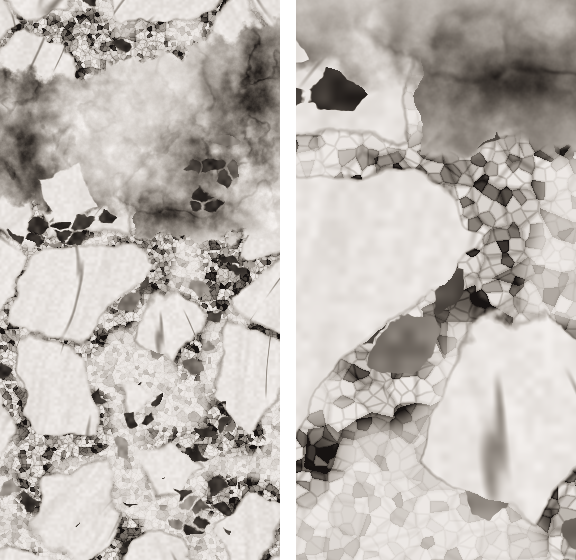
Left, the full canvas; right, a detail of the centre.
This texture is drawn by a Shadertoy shader. Its source:

```glsl
const vec3 INK = vec3(0.09, 0.075, 0.07);
const vec3 CHALK = vec3(0.955, 0.94, 0.93);
const vec3 WARMTH = vec3(0.0, 0.014, 0.036);
const float SLAB_SCALE = 2.7;
const float SHARD_SCALE = 17.0;
const float GRAIN_SCALE = 27.0;
const float SEAM = 0.012;
const float HATCH_DEPTH = 0.09;
const float CRACK_DEPTH = 0.38;

// Soft spots: centre xy, radius zw, in canvas widths
const vec4 STAINS[5] = vec4[5](
    vec4(0.06, 1.47, 0.22, 0.27), vec4(0.95, 1.72, 0.20, 0.26),
    vec4(0.45, 1.23, 0.38, 0.08), vec4(0.78, 1.43, 0.24, 0.14),
    vec4(0.10, 1.77, 0.25, 0.09));
const vec4 RUBBLE[5] = vec4[5](
    vec4(0.80, 0.40, 0.36, 0.24), vec4(0.42, 0.78, 0.10, 0.20),
    vec4(0.74, 1.14, 0.16, 0.20), vec4(0.50, 1.82, 0.32, 0.10),
    vec4(0.12, 0.25, 0.22, 0.16));
const vec4 CLUSTERS[5] = vec4[5](
    vec4(0.74, 1.06, 0.09, 0.11), vec4(0.73, 1.30, 0.12, 0.10),
    vec4(0.66, 0.50, 0.13, 0.12), vec4(0.55, 0.17, 0.50, 0.09),
    vec4(0.22, 1.18, 0.18, 0.06));

vec2 hash2(vec2 p) {
    vec3 q = fract(p.xyx * vec3(0.1031, 0.1030, 0.0973));
    q += dot(q, q.yzx + 33.33);
    return fract((q.xx + q.yz) * q.zy);
}

float noise(vec2 p) {
    vec2 i = floor(p), f = fract(p);
    f = f * f * (3.0 - 2.0 * f);
    float low = mix(hash2(i).x, hash2(i + vec2(1, 0)).x, f.x);
    float high = mix(hash2(i + vec2(0, 1)).x, hash2(i + vec2(1, 1)).x, f.x);
    return mix(low, high, f.y);
}

float fbm(vec2 p) {
    float sum = 0.0, amp = 0.52;
    for (int i = 0; i < 5; i++) {
        sum += amp * noise(p);
        p = mat2(1.6, 1.2, -1.2, 1.6) * p + 7.3;
        amp *= 0.5;
    }
    return sum;
}

// Voronoi: x = distance to the cell border, yz = random pair of the cell
vec3 cells(vec2 p) {
    vec2 base = floor(p), f = fract(p), nearId = vec2(0), nearSite = vec2(9);
    for (int y = -1; y <= 1; y++)
    for (int x = -1; x <= 1; x++) {
        vec2 id = vec2(x, y), site = id + hash2(base + id) - f;
        if (dot(site, site) < dot(nearSite, nearSite)) { nearSite = site; nearId = id; }
    }
    float border = 9.0;
    for (int y = -2; y <= 2; y++)
    for (int x = -2; x <= 2; x++) {
        vec2 id = nearId + vec2(x, y), site = id + hash2(base + id) - f;
        vec2 gap = site - nearSite;
        if (dot(gap, gap) > 1e-5)
            border = min(border, dot(0.5 * (site + nearSite), normalize(gap)));
    }
    return vec3(border, hash2(base + nearId + 51.7));
}

float spots(vec4 list[5], vec2 p) {
    float sum = 0.0;
    for (int i = 0; i < 5; i++) {
        vec2 d = (p - list[i].xy) / list[i].zw;
        sum += exp(-dot(d, d));
    }
    return sum;
}

// Pale stone with hatching and cracks along a direction of its own
float slabTone(vec2 p, vec2 seed) {
    float angle = mix(-0.9, 0.5, seed.x);
    vec2 q = mat2(cos(angle), -sin(angle), sin(angle), cos(angle)) * p + seed * 20.0;
    q.x += 0.03 * noise(q * 6.0);
    float hatch = noise(q * vec2(65.0, 6.0)) * noise(q * vec2(24.0, 3.0) + 4.0);
    float crack = smoothstep(0.05, 0.0, abs(noise(q * vec2(13.0, 2.2)) - 0.5));
    crack *= smoothstep(0.48, 0.75, noise(p * 6.0 + seed * 9.0));
    return 1.0 - HATCH_DEPTH * hatch - CRACK_DEPTH * crack - 0.06 * noise(p * 90.0);
}

// Crushed grains of two sizes
float rubbleTone(vec2 p) {
    float density = 0.25 + 0.85 * smoothstep(0.35, 0.65, noise(p * 9.0 + 3.0));
    float tone = 0.97, scale = GRAIN_SCALE;
    for (int i = 0; i < 2; i++) {
        vec3 grain = cells(p * scale + 17.0 * float(i));
        tone -= 0.75 * density * pow(grain.y, 4.0);
        tone -= 0.16 * density * smoothstep(0.14, 0.0, grain.x);
        scale *= 2.4;
    }
    return tone;
}

// Smoky stone with stains, streaks and wisps
float cloudTone(vec2 p, float stain) {
    vec2 q = p + 0.12 * vec2(fbm(p * 4.0), fbm(p * 4.0 + 9.0));
    float veil = fbm(q * vec2(6.0, 4.0)), fine = fbm(p * 26.0);
    float streak = noise(vec2(q.x * 26.0 + q.y * 6.0, q.y * 5.0));
    float wisp = smoothstep(0.06, 0.0, abs(fbm(q * 7.0 + 5.0) - 0.5));
    float tone = 0.94 - stain * (0.22 + 1.1 * (veil - 0.3) + 0.22 * (streak - 0.5));
    return tone + (fine - 0.5) * (0.2 + 0.5 * stain) - wisp * (0.04 + 0.12 * stain);
}

void mainImage(out vec4 fragColor, in vec2 fragCoord) {
    vec2 p = fragCoord / iResolution.x;
    float px = 1.0 / iResolution.x;
    vec2 rough = vec2(fbm(p * 17.0), fbm(p * 17.0 + 31.0)) - 0.5;

    // Slabs and the rubble between them
    vec3 slab = cells((p + 0.035 * rough) * SLAB_SCALE + vec2(3.0, 8.0));
    float cluster = spots(CLUSTERS, p);
    float gap = SEAM + 0.28 * spots(RUBBLE, p) + 0.1 * cluster;
    gap += 0.16 * smoothstep(0.5, 0.75, fbm(p * 3.0 + 12.0)) + 0.12 * rough.x * gap;
    float soft = 1.5 * px * SLAB_SCALE;
    float rubble = 1.0 - smoothstep(gap - soft, gap + soft, slab.x);
    float tone = mix(slabTone(p, slab.yz), rubbleTone(p + 0.012 * rough), rubble);
    tone -= 0.28 * smoothstep(2.5 * soft, 0.0, abs(slab.x - gap)) * noise(p * 14.0);

    // Cloud band, broken by slab corners and one loose block
    float top = 1.76 + 0.25 * (p.x - 0.5) * p.x, bottom = 1.22 - 0.07 * p.x;
    float inside = min(top - p.y, p.y - bottom) + 0.12 * (slab.y - 0.5) + 0.12 * rough.y;
    vec2 b = p - vec2(0.24, 1.31) + 0.03 * rough;
    float block = max(abs(b.x + 0.4 * b.y), abs(b.y - 0.35 * b.x)) - 0.085;
    float cloud = smoothstep(-0.012, 0.02, inside);
    tone = mix(tone, cloudTone(p, min(spots(STAINS, p), 1.15)), cloud);
    tone = mix(slabTone(p, vec2(0.3, 0.6)), tone, smoothstep(-px, px, block));

    // Black and grey angular shards
    vec2 s = mat2(0.8, 0.6, -0.75, 1.0) * (p + 0.05 * rough);
    vec3 shard = cells(s * SHARD_SCALE);
    float chance = 0.55 * cluster * smoothstep(0.25, 0.6, noise(p * 8.0 + 2.0));
    chance += 0.07 * rubble * (1.0 - cloud);
    float body = smoothstep(0.02, 0.02 + 2.0 * px * SHARD_SCALE, shard.x);
    body *= step(shard.y, chance) * smoothstep(-px, px, block);
    float shardTone = mix(0.03, 0.5, smoothstep(0.6, 0.9, shard.z)) + 0.2 * noise(p * 60.0);
    tone = mix(tone, shardTone, body);

    tone = clamp(tone, 0.0, 1.0);
    vec3 color = mix(INK, CHALK, tone) - WARMTH * 4.0 * tone * (1.0 - tone);
    fragColor = vec4(color, 1.0);
}
```
